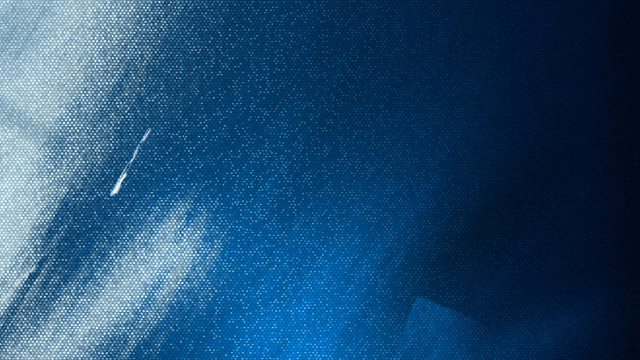
Reproduce this background procedurally as a Shadertoy shader.

```glsl
// Diagonal white, blue and navy brush strokes dry-brushed over woven canvas.

const vec3 TEAL = vec3(0.01, 0.225, 0.395);
const vec3 NAVY = vec3(0.0, 0.06, 0.17);
const vec3 AZURE = vec3(0.01, 0.46, 0.79);
const vec3 PALE = vec3(0.76, 0.86, 0.90);
const vec3 SLATE = vec3(0.42, 0.58, 0.68);
const vec2 STROKE_DIR = vec2(0.52, 0.854);

float hash(vec2 p) {
    return fract(sin(dot(p, vec2(127.1, 311.7))) * 43758.5453);
}

float noise(vec2 p) {
    vec2 i = floor(p), f = fract(p);
    f = f * f * (3.0 - 2.0 * f);
    return mix(mix(hash(i), hash(i + vec2(1, 0)), f.x),
               mix(hash(i + vec2(0, 1)), hash(i + vec2(1, 1)), f.x), f.y);
}

float fbm(vec2 p) {
    float sum = 0.0, amp = 0.5;
    for (int i = 0; i < 4; i++) {
        sum += amp * noise(p);
        p = p * 2.03 + 17.3;
        amp *= 0.5;
    }
    return sum / 0.9375;
}

// Coordinates across (x) and along (y) a direction
vec2 alignTo(vec2 p, vec2 dir) {
    return vec2(dot(p, vec2(dir.y, -dir.x)), dot(p, dir));
}

float glow(vec2 p, vec2 center, vec2 dir, vec2 radius) {
    vec2 q = alignTo(p - center, dir) / radius;
    return exp(-dot(q, q));
}

float segment(vec2 p, vec2 a, vec2 b) {
    vec2 v = b - a;
    return length(p - a - v * clamp(dot(p - a, v) / dot(v, v), 0.0, 1.0));
}

float scratch(vec2 p, vec2 a, vec2 b, float width) {
    return 1.0 - smoothstep(width * 0.2, width, segment(p, a, b));
}

// Staggered thread bumps: x is height, y a random value, z a small off-center glint
vec3 weave(vec2 p) {
    vec2 pitch = vec2(0.0108, 0.0078);
    vec2 q = p / pitch;
    q.x += 0.5 * mod(floor(q.y), 2.0);
    vec2 id = floor(q), offset = (fract(q) - 0.5) * pitch / pitch.y;
    vec2 jitter = 0.4 * (vec2(hash(id + 5.0), hash(id + 9.0)) - 0.5);
    float spot = 1.0 - smoothstep(0.12, 0.42, length((offset - jitter) * vec2(0.8, 1.0)));
    return vec3(1.0 - smoothstep(0.05, 0.65, length(offset)), hash(id), spot);
}

void mainImage(out vec4 fragColor, in vec2 fragCoord) {
    vec2 p = fragCoord / iResolution.y;
    vec2 s = alignTo(p, STROKE_DIR);
    float bristle = fbm(s * vec2(45.0, 5.0)) - 0.5;
    float cloud = fbm(s * vec2(5.0, 3.0) + 4.0) - 0.5;
    float grit = noise(p * 230.0) - 0.5;
    vec3 thread = weave(p + 0.003 * (noise(p * 50.0) - 0.5));
    float tooth = thread.x * (0.4 + 0.6 * thread.y) - 0.26 + 0.45 * grit;

    // Blue ground darkening to the right
    float shade = smoothstep(0.5, 1.75, p.x + 0.08 * cloud + 0.08 * (p.y - 0.5));
    vec3 col = mix(TEAL, NAVY, shade);
    float light = 0.85 * glow(p, vec2(0.82, 0.0), vec2(0.6, 0.8), vec2(0.26, 0.38));
    light += 0.36 * glow(p, vec2(0.55, 0.33), vec2(0.7, 0.714), vec2(0.32, 0.34));
    light += 0.10 * glow(p, vec2(1.10, 0.50), vec2(0.6, 0.8), vec2(0.16, 0.4));
    light += 0.18 * glow(p, vec2(1.42, 0.02), vec2(0.9, 0.436), vec2(0.08, 0.25));
    col = mix(col, AZURE, clamp(light * (1.0 + 0.3 * cloud + 0.15 * bristle), 0.0, 1.0));
    col *= 1.0 - 0.25 * glow(p, vec2(1.32, 0.34), vec2(0.75, 0.66), vec2(0.09, 0.35));
    col *= 1.0 - 0.35 * smoothstep(1.6, 1.78, p.x);
    col *= 1.0 + 0.14 * bristle + 0.12 * cloud;

    // Square-ended blue stroke at the lower right
    vec2 q = p - vec2(1.157, 0.185) + 0.012 * bristle;
    float patchMask = smoothstep(0.0, 0.007, dot(q, vec2(0.937, -0.35)))
                    * smoothstep(0.0, 0.010, dot(q, vec2(-0.37, -0.93)))
                    * (1.0 - smoothstep(0.02, 0.22, q.x));
    col = mix(col, vec3(0.015, 0.31, 0.55) * (1.0 + 0.4 * bristle), 0.8 * patchMask);

    // Pale sweep down the left side, softer toward the top
    float edge = alignTo(p - vec2(0.0, 0.14), STROKE_DIR).x;
    float soft = mix(0.07, 0.32, smoothstep(0.2, 1.0, p.y));
    float pale = 1.0 - smoothstep(-soft, 0.3 * soft + 0.03,
                                  edge + 0.14 * bristle + 0.08 * cloud);

    // Pale smear at the lower left
    float smearDist = segment(p, vec2(0.04, -0.06), vec2(0.48, 0.30));
    float smear = 1.0 - smoothstep(-0.02, 0.21, smearDist + 0.13 * bristle + 0.06 * cloud);
    float haze = 0.20 * glow(p, vec2(0.28, 0.68), STROKE_DIR, vec2(0.18, 0.55));
    float cover = max(max(0.93 * pale, 0.82 * smear), haze);

    // Dry paint catches on the raised threads
    float catching = 4.0 * cover * (1.0 - cover);
    cover = clamp(cover + 0.65 * tooth * catching, 0.0, 1.0);
    vec3 paint = PALE * (1.0 + 0.2 * bristle + 0.1 * cloud);
    float fold = 1.0 - smoothstep(0.0, 0.05, segment(p, vec2(-0.02, 0.71), vec2(0.16, 0.60)));
    float corner = glow(p, vec2(0.05, 0.92), STROKE_DIR, vec2(0.08, 0.2));
    paint = mix(paint, SLATE, clamp(0.45 * fold + corner * (0.4 + 1.5 * bristle), 0.0, 0.8));
    col = mix(col, paint, cover);

    // Canvas relief and scattered sharp glints
    col *= 1.0 + 0.30 * tooth;
    float glint = thread.z * smoothstep(0.45, 0.95, thread.y + 0.5 * cloud);
    float lit = 0.12 + 0.45 * (1.0 - smoothstep(0.2, 1.3, p.x)) + 0.35 * min(light, 1.0);
    col = mix(col, PALE, 0.95 * glint * lit * (1.0 - 0.75 * shade));

    // Broken paint streak and thin scratches
    float streak = scratch(p, vec2(0.318, 0.465), vec2(0.345, 0.515), 0.011);
    streak = max(streak, scratch(p, vec2(0.31, 0.46), vec2(0.415, 0.64), 0.007) * 0.75);
    streak = max(streak, scratch(p, vec2(0.0, 0.16), vec2(0.10, 0.26), 0.009) * 0.6);
    float broken = smoothstep(0.25, 0.65, noise(s * vec2(200.0, 45.0)) + 0.3 * grit);
    col = mix(col, vec3(0.9, 0.95, 0.96), streak * broken);
    float scratches = 0.4 * scratch(p, vec2(0.83, 0.30), vec2(1.157, 0.98), 0.004);
    for (float i = 0.0; i < 12.0; i++) {
        vec2 a = vec2(hash(vec2(i, 1.0)) * 1.6, hash(vec2(i, 2.0)));
        vec2 b = a + STROKE_DIR * (0.06 + 0.2 * hash(vec2(i, 3.0)));
        scratches = max(scratches, 0.25 * scratch(p, a, b, 0.004));
    }
    col += scratches * thread.x * (0.1 + 0.5 * col) * (1.0 - 0.6 * shade);
    fragColor = vec4(clamp(col, 0.0, 1.0), 1.0);
}
```
